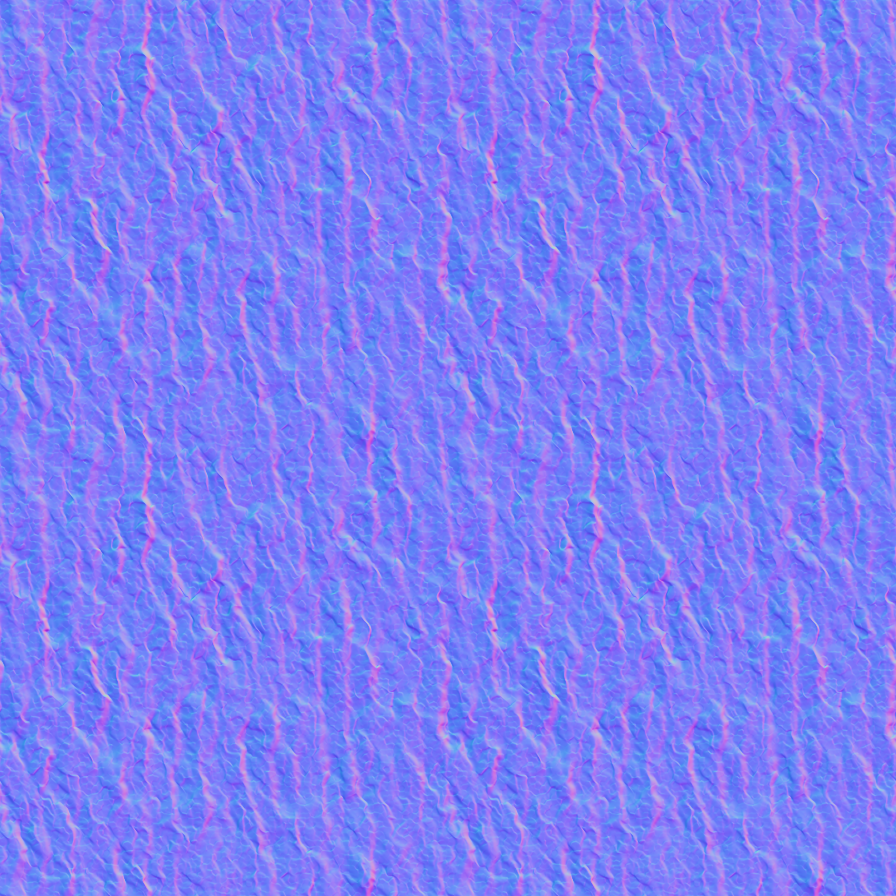
A three.js fragment shader for this texture map:

```glsl
// Tangent-space normal map of flaky bark: short upright plates, ragged chips and fine grain.
varying vec2 vUv;

const float TAU = 6.2831853;

vec3 hash3(vec2 p) {
  vec3 q = fract(p.xyx * vec3(0.1031, 0.1030, 0.0973));
  q += dot(q, q.yxz + 33.33);
  return fract((q.xxy + q.yzz) * q.zyx);
}

// Softly joined cells, each a tilted facet that drops off at its right and upper rim.
float facets(vec2 tile, vec2 grid, float seed, float sharpness, float lean, vec2 tilt, float drop) {
  vec2 p = tile * grid;
  vec2 cell = floor(p);
  float total = 0.0;
  float weight = 0.0;
  for (int j = -1; j <= 1; j++) {
    for (int i = -1; i <= 1; i++) {
      vec2 id = cell + vec2(float(i), float(j));
      vec2 key = mod(id, grid) + seed;
      vec3 rnd = hash3(key);
      vec3 shape = hash3(key + 71.7);
      vec2 d = p - id - 0.1 - 0.8 * rnd.xy;
      vec2 facetTilt = tilt * (0.2 + 2.2 * shape.xy * shape.xy);
      float level = dot(d, facetTilt) + drop * (rnd.z - 0.5);
      d.x += lean * d.y;
      float w = exp(-sharpness * dot(d, d));
      total += w * level;
      weight += w;
    }
  }
  return total / weight;
}

// Layered sines with whole periods, so the bent tile still repeats.
vec2 bend(vec2 t) {
  vec2 a = TAU * t;
  vec2 slow = vec2(sin(3.0 * a.y + 2.0 * a.x + 1.3), sin(4.0 * a.x - 2.0 * a.y));
  vec2 mid = vec2(sin(11.0 * a.y - 5.0 * a.x + 2.0 * slow.y), sin(13.0 * a.x + 4.0 * a.y + 2.0 * slow.x));
  vec2 quick = vec2(sin(31.0 * a.y + 9.0 * a.x + 2.0 * mid.y), sin(33.0 * a.x - 12.0 * a.y + 2.0 * mid.x));
  return t + 0.004 * slow + 0.002 * mid + 0.0013 * quick;
}

float barkHeight(vec2 uv) {
  vec2 tile = uv * 2.0;
  vec2 bent = bend(tile);
  // Chips also push the plate rims sideways, which leaves them ragged
  float chip = facets(bent, vec2(44.0, 40.0), 401.0, 8.0, 0.2, vec2(0.0), 1.0);
  bent += chip * vec2(0.007, 0.012);
  float h = facets(bent, vec2(18.0, 9.0), 3.0, 8.0, 0.14, vec2(0.0042, 0.0018), 0.0036);
  h += facets(bent, vec2(33.0, 19.0), 119.0, 8.0, 0.14, vec2(0.0012, 0.0009), 0.0017);
  h += facets(tile, vec2(91.0, 97.0), 257.0, 6.0, 0.0, vec2(0.0001, 0.0002), 0.0005);
  return h + 0.0007 * chip;
}

void main() {
  // Slopes by finite differences, with the steepest rims eased
  float e = 0.0014;
  float h = barkHeight(vUv);
  vec2 slope = vec2(barkHeight(vUv + vec2(e, 0.0)), barkHeight(vUv + vec2(0.0, e))) - h;
  slope /= e;
  slope /= 1.0 + 0.5 * length(slope);
  vec3 normal = normalize(vec3(-slope, 1.0));

  // Pack the normal, with blue held just under full
  gl_FragColor = vec4(0.5 + normal * vec3(0.5, 0.5, 0.48), 1.0);
}
```
